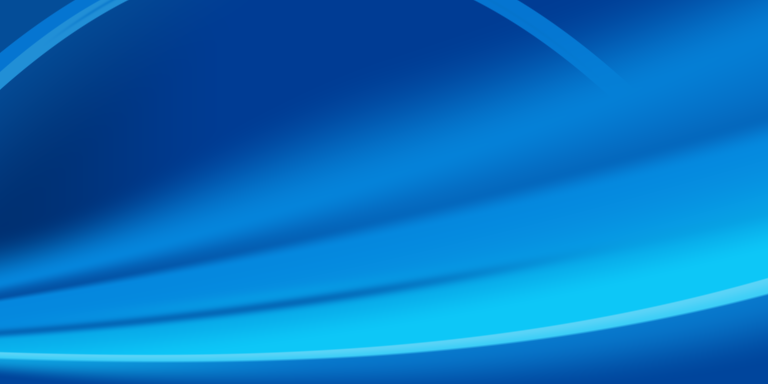
This background is drawn by a Shadertoy shader. Its source:

```glsl
// Layered blue silk waves with a cyan sheet, a bright rim and a corner ribbon.

const vec3 NAVY   = vec3(0.00, 0.19, 0.45);
const vec3 DEEP   = vec3(0.00, 0.235, 0.58);
const vec3 VEIL   = vec3(0.02, 0.32, 0.62);
const vec3 SHADOW = vec3(0.01, 0.30, 0.62);
const vec3 MID    = vec3(0.02, 0.45, 0.79);
const vec3 AZURE  = vec3(0.02, 0.53, 0.87);
const vec3 SKY    = vec3(0.03, 0.66, 0.91);
const vec3 CYAN   = vec3(0.05, 0.78, 0.97);
const vec3 RIM    = vec3(0.36, 0.83, 0.97);
const vec3 RIBBON = vec3(0.13, 0.56, 0.84);

// Height of a cubic arc, coefficients from constant to cubic
float arc(float x, vec4 k) {
    return k.x + x * (k.y + x * (k.z + x * k.w));
}

// Soft bump centred on zero
float bump(float d, float width) {
    float t = d / width;
    return exp(-t * t);
}

// Coverage of the side where d is positive
float cover(float d, float softness) {
    return smoothstep(-softness, softness, d);
}

// Dark backdrop with a paler veil in the upper left
vec3 backdrop(vec2 p) {
    vec3 col = mix(NAVY, DEEP, smoothstep(0.0, 0.32, p.x));
    float veil = smoothstep(-0.05, 0.42, p.y - 0.45 - 1.7 * p.x);
    return mix(col, VEIL, 0.85 * veil);
}

// Two bands crossing the upper left corner
vec3 cornerRibbon(vec3 col, vec2 p, float aa) {
    float low  = p.y - arc(p.x, vec4(0.766, 1.78, -2.27, 0.0));
    float seam = p.y - arc(p.x, vec4(0.8125, 1.77, -2.55, 0.0));
    float high = p.y - arc(p.x, vec4(0.862, 1.62, -2.1, 0.0));
    vec3 band = mix(RIBBON, vec3(0.02, 0.46, 0.82), cover(seam, aa));
    float crease = bump(low - 0.022, 0.005) * smoothstep(0.05, 0.13, p.x);
    band = mix(band, MID, 0.6 * crease);
    return mix(col, band, cover(low, aa) * cover(-high, aa));
}

// Upper sheet: a broad glow up to the crest, then a fall into the fold
vec3 upperSheet(vec3 col, vec2 p, float crest, float fold) {
    float reach = mix(0.15, 0.34, smoothstep(0.0, 0.5, p.x));
    float glow = pow(smoothstep(reach, -0.01, p.y - crest), 1.4);
    vec3 crestColor = mix(AZURE, vec3(0.02, 0.49, 0.83), p.x);
    col = mix(col, crestColor, glow);
    float fall = smoothstep(0.0, 0.75, (crest - p.y) / (crest - fold));
    col = mix(col, MID, fall);
    float shade = bump(p.y - fold, mix(0.022, 0.06, p.x));
    return mix(col, SHADOW, shade * mix(0.85, 0.28, smoothstep(0.0, 0.6, p.x)));
}

// Middle sheet: azure, lighter toward the lower fold on the right
vec3 middleSheet(vec3 col, vec2 p, float fold, float lowerFold) {
    float depth = clamp((fold - p.y) / (fold - lowerFold), 0.0, 1.0);
    vec3 sheet = mix(AZURE, SKY, depth * depth * mix(0.1, 0.85, p.x));
    sheet = mix(sheet, SKY, 0.4 * bump(p.y - lowerFold - 0.025, 0.018) * bump(p.x - 0.33, 0.2));
    float softness = mix(0.008, 0.04, p.x);
    return mix(col, sheet, cover(fold - p.y - 0.7 * softness, softness));
}

// Cyan sheet under a dark streak that fades to the right
vec3 cyanSheet(vec3 col, vec2 p, float fold) {
    float d = fold - p.y;
    vec3 sheet = mix(SKY, CYAN, smoothstep(0.0, 0.11, d));
    col = mix(col, sheet, cover(d - 0.008, mix(0.012, 0.035, p.x)));
    float streak = bump(d, mix(0.010, 0.018, p.x));
    return mix(col, vec3(0.01, 0.36, 0.67), streak * mix(0.75, 0.05, smoothstep(0.35, 0.85, p.x)));
}

// Pale rim, with a blue underside sinking into darkness
vec3 lowerRim(vec3 col, vec2 p, float edge, float aa) {
    float thickness = mix(0.017, 0.042, p.x * p.x);
    float d = edge - p.y;
    float below = d - thickness;
    float sink = smoothstep(0.0, mix(0.05, 0.19, p.x), below);
    vec3 lit = mix(vec3(0.05, 0.62, 0.87), vec3(0.03, 0.47, 0.80), smoothstep(0.0, 0.45, p.x));
    vec3 under = mix(lit, vec3(0.0, 0.27, 0.61), sink);
    vec3 rim = mix(RIM, CYAN, 0.4 * smoothstep(0.0, thickness, d));
    col = mix(col, rim, cover(d, aa));
    return mix(col, under, cover(below, aa * 1.5));
}

void mainImage(out vec4 fragColor, in vec2 fragCoord) {
    vec2 p = fragCoord / iResolution.xy;
    float aa = max(0.003, 0.75 / iResolution.y);

    float crest     = arc(p.x, vec4(0.263, 0.458, 0.188, 0.0));
    float fold      = arc(p.x, vec4(0.224, 0.339, 0.125, 0.0));
    float lowerFold = arc(p.x, vec4(0.133, 0.135, 0.182, 0.0));
    float edge      = arc(p.x, vec4(0.083, -0.069, 0.142, 0.12));

    vec3 col = backdrop(p);
    col = cornerRibbon(col, p, aa);
    col = upperSheet(col, p, crest, fold);
    col = middleSheet(col, p, fold, lowerFold);
    col = cyanSheet(col, p, lowerFold);
    col = lowerRim(col, p, edge, aa);
    fragColor = vec4(col, 1.0);
}
```
